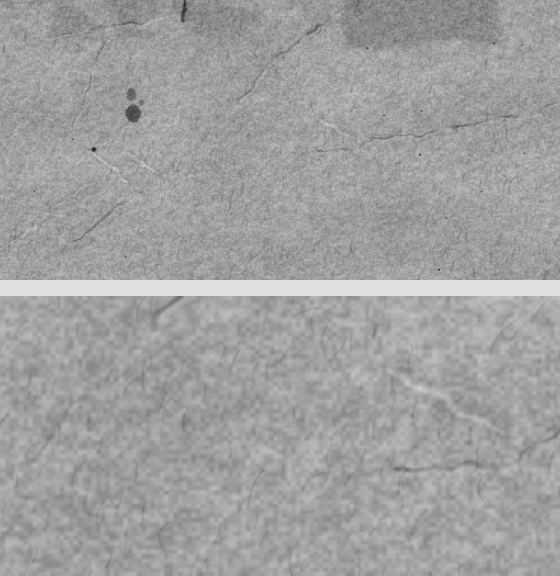
Top: the whole. Bottom: its middle third, enlarged.
A Shadertoy shader for this texture:

```glsl
// Old grey paper with wandering creases, fine fibres, a broad stain, blots and ink specks.

const float PAPER = 0.637;         // mean tone of clean paper
const float MOTTLE = 0.17;         // soft large clouds
const float GRAIN = 0.12;          // finest tooth
const float RELIEF = 0.13;         // side-lit bumps
const float FIBRE_DARK = 0.10;
const float FIBRE_TILT = 0.28;     // radians, main lean of the fibres
const float CREASE_DARK = 0.13;
const float RIDGE_LIGHT = 0.09;
const float STAIN_DARK = 0.10;
const float BLOT_DARK = 0.30;
const float SPECK_DARK = 0.48;

// Fold lines as start and end points, in canvas heights.
const vec4 CREASES[11] = vec4[11](
    vec4(1.24, 0.98, 1.00, 0.80), vec4(1.00, 0.80, 0.83, 0.61),
    vec4(0.83, 0.61, 0.69, 0.46), vec4(0.69, 0.46, 0.56, 0.36),
    vec4(0.56, 0.36, 0.27, 0.14), vec4(2.02, 0.63, 1.60, 0.54),
    vec4(1.60, 0.54, 1.14, 0.45), vec4(0.40, 0.90, 0.33, 0.74),
    vec4(0.33, 0.74, 0.26, 0.56), vec4(0.66, 0.96, 0.40, 0.90),
    vec4(0.40, 0.90, 0.18, 0.86));
const vec4 RIDGES[5] = vec4[5](
    vec4(0.32, 0.46, 0.45, 0.36), vec4(0.46, 0.45, 0.58, 0.38),
    vec4(0.34, 0.35, 0.19, 0.24), vec4(0.19, 0.24, 0.00, 0.10),
    vec4(1.13, 0.56, 1.27, 0.51));

float hash(vec2 p) {
    vec3 q = fract(p.xyx * 0.1031);
    q += dot(q, q.yzx + 33.33);
    return fract((q.x + q.y) * q.z);
}

vec2 hash2(vec2 p) { return vec2(hash(p), hash(p + 57.3)); }

float noise(vec2 p) {
    vec2 i = floor(p), f = fract(p);
    f = f * f * (3.0 - 2.0 * f);
    return mix(mix(hash(i), hash(i + vec2(1, 0)), f.x),
               mix(hash(i + vec2(0, 1)), hash(i + vec2(1, 1)), f.x), f.y);
}

float fbm(vec2 p) {
    float sum = 0.0, amp = 0.53;
    for (int i = 0; i < 4; i++) {
        sum += amp * noise(p);
        p = mat2(1.6, 1.2, -1.2, 1.6) * p + 13.7;
        amp *= 0.5;
    }
    return sum;
}

mat2 rotation(float a) { return mat2(cos(a), -sin(a), sin(a), cos(a)); }

float segment(vec2 p, vec2 a, vec2 b) {
    vec2 pa = p - a, ba = b - a;
    return length(pa - ba * clamp(dot(pa, ba) / dot(ba, ba), 0.0, 1.0));
}

// Paper surface, stretched along the fibre lean.
float surface(vec2 p) {
    return fbm(rotation(FIBRE_TILT) * p * vec2(26.0, 34.0) + 4.0);
}

// Short bent hairs, one per grid cell.
float fibres(vec2 p, float scale, float px) {
    vec2 g = p * scale, cell = floor(g);
    float ink = 0.0;
    for (int k = 0; k < 9; k++) {
        vec2 id = cell + vec2(k % 3 - 1, k / 3 - 1);
        vec2 r = hash2(id + scale);
        vec2 l = rotation(FIBRE_TILT + (r.x - 0.5) * 2.6) * (g - id - hash2(id + 9.1));
        l.y += (r.y - 0.5) * 1.6 * l.x * l.x;
        float d = length(vec2(max(abs(l.x) - 0.2 - 0.5 * r.y, 0.0), l.y)) / scale;
        ink = max(ink, r.x * r.x * (1.0 - smoothstep(0.0005, 0.0016 + px, d)));
    }
    return ink;
}

// Sparse round dots of mixed size.
float specks(vec2 p, float px) {
    vec2 g = p * 5.5, id = floor(g);
    vec2 r = hash2(id + 31.0);
    float d = length(g - id - 0.2 - 0.6 * hash2(id + 5.0)) / 5.5;
    float radius = mix(0.0018, 0.006, pow(r.y, 5.0));
    return step(r.x, 0.24) * (1.0 - smoothstep(radius - px, radius + px, d));
}

float blot(vec2 p, vec2 centre, float radius) {
    float d = length(p - centre) + 0.03 * (fbm(p * 38.0) - 0.5);
    return 1.0 - smoothstep(radius - 0.005, radius + 0.004, d);
}

void mainImage(out vec4 fragColor, in vec2 fragCoord) {
    float px = 1.0 / iResolution.y;
    vec2 p = fragCoord * px;
    float cloud = fbm(p * 5.0 + 2.0);
    float patches = fbm(p * 13.0 + 40.0);

    // Paper body: clouds, bumps and tooth
    float tone = PAPER + MOTTLE * (0.6 * cloud + 0.4 * patches - 0.5);
    tone += RELIEF * (surface(p) - surface(p + vec2(-0.005, 0.008)));
    tone += GRAIN * (noise(p * 185.0) - 0.5) + 0.6 * GRAIN * (noise(p * vec2(75.0, 110.0)) - 0.5);
    tone -= FIBRE_DARK * (fibres(p, 22.0, px) * smoothstep(0.35, 0.65, patches)
                        + 0.6 * fibres(p + 3.0, 41.0, px));

    // Grime along the top left and the lower edge
    float grime = smoothstep(0.72, 1.05, p.y) * (1.0 - smoothstep(0.9, 1.4, p.x));
    grime += 0.35 * (1.0 - smoothstep(0.0, 0.4, p.y));
    tone -= 0.13 * grime * smoothstep(0.35, 0.7, patches);

    // Creases and raised ridges
    vec2 q = p + 0.05 * (vec2(fbm(p * 8.0), fbm(p * 8.0 + 19.0)) - 0.5);
    q += 0.012 * (vec2(noise(p * 45.0), noise(p * 45.0 + 7.0)) - 0.5);
    float fold = 1.0, lip = 1.0, ridge = 1.0;
    for (int i = 0; i < CREASES.length(); i++) {
        fold = min(fold, segment(q, CREASES[i].xy, CREASES[i].zw));
        lip = min(lip, segment(q + vec2(-0.004, 0.006), CREASES[i].xy, CREASES[i].zw));
    }
    for (int i = 0; i < RIDGES.length(); i++)
        ridge = min(ridge, segment(q, RIDGES[i].xy, RIDGES[i].zw));
    float broken = smoothstep(0.25, 0.65, noise(p * 17.0 + 3.0));
    tone -= CREASE_DARK * broken * (1.0 - smoothstep(0.0005, 0.004 + px, fold));
    tone -= 0.09 * smoothstep(0.4, 0.75, patches) * exp(-fold * 55.0);
    tone += 0.04 * (1.0 - smoothstep(0.001, 0.005 + px, lip));
    tone += RIDGE_LIGHT * (0.3 + 0.7 * broken) * (1.0 - smoothstep(0.0005, 0.004 + px, ridge));
    tone -= 0.05 * exp(-abs(ridge - 0.008) * 180.0);

    // Broad stain with a soft ragged edge
    vec2 s = abs(p - vec2(1.50, 0.97 + 0.04 * (p.x - 1.5))) - vec2(0.28, 0.14);
    float stain = max(s.x, s.y) + 0.09 * (cloud - 0.5) + 0.04 * (patches - 0.5);
    tone -= STAIN_DARK * (1.0 - smoothstep(-0.025, 0.025, stain)) * (0.65 + 0.7 * patches);

    // Blots, a short tear at the top and specks
    float blots = blot(p, vec2(0.477, 0.594), 0.031);
    blots = max(blots, 0.75 * blot(p, vec2(0.466, 0.660), 0.020));
    blots = max(blots, 0.5 * blot(p, vec2(0.508, 0.632), 0.008));
    tone -= BLOT_DARK * blots * (0.75 + 0.5 * patches);
    float tear = segment(q, vec2(0.66, 0.92), vec2(0.655, 1.02));
    tone -= 0.28 * (1.0 - smoothstep(0.001, 0.004 + px, tear));
    float hole = 1.0 - smoothstep(0.008 - px, 0.008 + px, length(p - vec2(0.336, 0.466)));
    tone -= SPECK_DARK * max(hole, specks(p, px));

    fragColor = vec4(vec3(clamp(tone, 0.05, 0.85)), 1.0);
}
```
